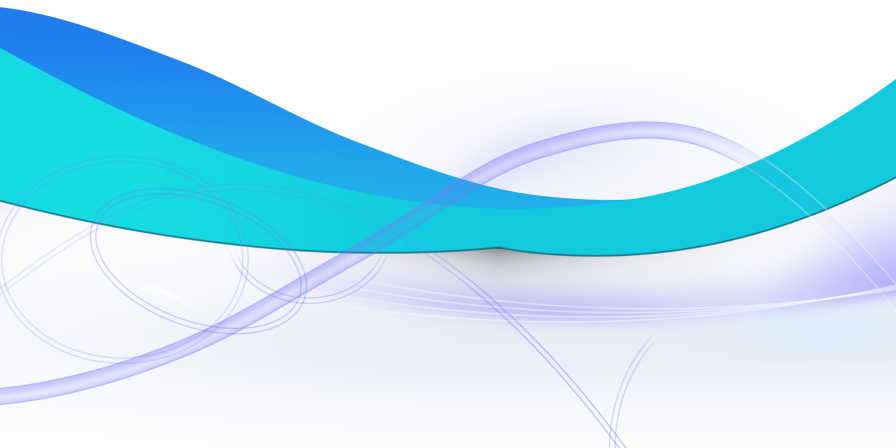
Give the GLSL for this background, as a WebGL 1 fragment shader.

```glsl
precision highp float;
// Sweeping cyan and blue ribbons over a pale backdrop with lilac light trails.
uniform vec2 u_resolution;

const float ASPECT = 2.0;             // design width in canvas heights
const float SHADOW_DEPTH = 0.042;
const float SHADOW_STRENGTH = 0.56;
const float RIM_WIDTH = 0.0035;
const float TRAIL_WIDTH = 0.018;
const float STRAND_GAP = 0.006;
const float STRAND_WIDTH = 0.0016;

const vec3 PAPER = vec3(0.995, 0.995, 1.0);
const vec3 MIST = vec3(0.915, 0.93, 0.965);
const vec3 SHADE = vec3(0.16, 0.17, 0.19);
const vec3 LILAC = vec3(0.62, 0.60, 0.98);
const vec3 TRAIL = vec3(0.46, 0.47, 0.97);
const vec3 AZURE = vec3(0.12, 0.49, 0.94);
const vec3 SKY = vec3(0.13, 0.69, 0.92);
const vec3 CYAN = vec3(0.09, 0.86, 0.89);
const vec3 CYAN_DEEP = vec3(0.07, 0.79, 0.87);
const vec3 LAGOON = vec3(0.06, 0.76, 0.88);
const vec3 ROYAL = vec3(0.07, 0.31, 0.96);
const vec3 RIM = vec3(0.03, 0.36, 0.43);

// Catmull-Rom weights for four knots at signed offsets x
vec4 knotWeights(vec4 x) {
  x = min(abs(x), 2.0);
  vec4 inner = 1.0 + x * x * (1.5 * x - 2.5);
  vec4 outer = 2.0 + x * (-4.0 + x * (2.5 - 0.5 * x));
  return mix(inner, outer, step(1.0, x));
}

// Height of a curve through eight even knots; the outer two lie off canvas
float curve(float u, vec4 a, vec4 b) {
  float t = 1.0 + 5.0 * u;
  vec4 k = vec4(0.0, 1.0, 2.0, 3.0);
  return dot(a, knotWeights(t - k)) + dot(b, knotWeights(t - k - 4.0));
}

// Signed distance to such a curve, corrected for its slope
float curveDistance(vec2 p, vec4 a, vec4 b) {
  float u = p.x / ASPECT;
  float h = curve(u, a, b);
  float slope = (curve(u + 0.002, a, b) - h) / (0.002 * ASPECT);
  return (p.y - h) / sqrt(1.0 + slope * slope);
}

float ellipseDistance(vec2 p, vec2 center, vec2 radii, float angle) {
  float c = cos(angle), s = sin(angle);
  p -= center;
  vec2 q = vec2(c * p.x + s * p.y, c * p.y - s * p.x) / radii;
  float k = length(q);
  return (k - 1.0) * k / max(length(q / radii), 0.001);
}

float fill(float d, float px) { return smoothstep(-0.75 * px, 0.75 * px, d); }
float line(float d, float w, float px) { return fill(w - abs(d), px); }
float bell(float x) { return exp(-x * x); }

// Pair of fine parallel lines
float strands(float d, float px) {
  return line(abs(d) - STRAND_GAP, STRAND_WIDTH, px);
}

void main() {
  vec2 uv = gl_FragCoord.xy / u_resolution;
  vec2 p = uv * vec2(ASPECT, 1.0);
  float u = uv.x;
  float px = 1.0 / u_resolution.y;

  // Ribbon edges
  float top = curveDistance(p, vec4(0.953, 0.984, 0.865, 0.682), vec4(0.564, 0.589, 0.823, 1.18));
  float crest = curveDistance(p, vec4(1.135, 0.893, 0.697, 0.572), vec4(0.535, 0.604, 0.823, 1.18));
  float edgeA = curveDistance(p, vec4(0.297, 0.638, 0.641, 0.531), vec4(0.435, 0.457, 0.604, 0.867));
  float edgeB = curveDistance(p, vec4(0.68, 0.552, 0.47, 0.436), vec4(0.46, 0.57, 0.792, 1.255));
  float fold = min(edgeA, edgeB);
  float base = max(edgeA, edgeB);

  // Light trails
  float arch = curveDistance(p, vec4(0.141, 0.115, 0.219, 0.435), vec4(0.664, 0.68, 0.336, -0.302));
  float fall = curveDistance(p, vec4(-0.042, 0.349, 0.568, 0.523), vec4(0.227, -0.302, -0.98, -1.6));

  // Backdrop with soft mist and halo
  vec3 color = mix(PAPER, MIST, bell((uv.y - 0.24) / 0.15) * (0.4 + 0.6 * smoothstep(0.0, 0.5, u)));
  color = mix(color, MIST, 0.55 * bell(length((p - vec2(1.3, 0.6)) / vec2(0.4, 0.17))));
  color = mix(color, LILAC, 0.2 * bell(arch / 0.06) * bell((u - 0.58) / 0.12));

  // Lilac band that fans out to the right
  float band = uv.y - 0.3 - 0.6 * (u - 0.68) * (u - 0.68);
  float fan = smoothstep(0.82, 1.0, u);
  float spread = band > 0.0 ? 0.055 + 0.09 * fan : 0.026;
  float glow = bell(band / spread) * smoothstep(0.22, 0.5, u);
  color = mix(color, LILAC, glow * (0.25 + 0.25 * bell((u - 0.62) / 0.14) + 0.42 * fan));
  color = mix(color, vec3(0.82, 0.92, 1.0), 0.55 * bell(length((p - vec2(1.84, 0.26)) / vec2(0.22, 0.06))));
  for (int i = 0; i < 4; i++) {
    float n = float(i);
    float streak = band - 0.015 * n + 0.025 + 0.04 * (n - 1.5) * (u - 0.55);
    color = mix(color, PAPER, 0.45 * line(streak, 0.0018, px) * smoothstep(0.3, 0.5, u));
  }

  // Small white flare
  vec2 flare = p - vec2(0.36, 0.335);
  float flareCurve = flare.y + 0.32 * flare.x + 2.5 * flare.x * flare.x - 0.015;
  color = mix(color, vec3(1.0), bell(flareCurve / 0.008) * bell(flare.x / 0.055));

  // Shadow cast on the backdrop
  float drop = max(-min(edgeA, edgeB), 0.0);
  color = mix(color, SHADE, SHADOW_STRENGTH * exp(-drop / SHADOW_DEPTH) * step(fold, 0.0));

  // Upper blue ribbon
  vec3 upper = mix(SKY, AZURE, smoothstep(0.55, 0.97, uv.y + 0.08 * u));
  color = mix(color, upper, fill(-top, px) * fill(base, px));

  // Lower ribbon, shaded beneath the fold
  vec3 lower = mix(LAGOON, SKY, smoothstep(0.05, 0.5, u));
  lower = mix(lower, ROYAL, smoothstep(0.54, 0.97, u));
  float under = exp(-max(-base, 0.0) / (0.8 * SHADOW_DEPTH));
  lower = mix(lower, SHADE * vec3(0.4, 1.1, 1.4), 0.62 * under);
  float inside = fill(fold, px) * fill(-base, px);
  color = mix(color, lower, inside);
  color = mix(color, RIM, 0.8 * line(fold, RIM_WIDTH, px));

  // Cyan ribbon
  vec3 middle = mix(CYAN, CYAN_DEEP, smoothstep(0.1, 0.55, u));
  color = mix(color, middle, fill(-crest, px) * fill(base, px));
  color = mix(color, RIM, 0.7 * line(base, 0.6 * RIM_WIDTH, px));

  // Broad arched trail with bright rims
  float body = line(arch, TRAIL_WIDTH, px);
  float sheen = 0.16 + 0.22 * smoothstep(0.0, TRAIL_WIDTH, abs(arch + 0.004));
  float fade = 1.0 - 0.85 * smoothstep(0.72, 0.88, u);
  color = mix(color, TRAIL, body * sheen * fade);
  float rims = line(abs(arch) - TRAIL_WIDTH, STRAND_WIDTH, px);
  color = mix(color, mix(TRAIL, PAPER, smoothstep(0.78, 0.88, u)), 0.34 * rims);

  // Fine loops and falling strand
  float loops = 0.32 * strands(ellipseDistance(p, vec2(0.443, 0.417), vec2(0.245, 0.14), -0.35), px);
  loops += 0.22 * strands(ellipseDistance(p, vec2(0.273, 0.42), vec2(0.275, 0.225), 0.0), px);
  loops += 0.3 * strands(ellipseDistance(p, vec2(0.69, 0.479), vec2(0.177, 0.15), 0.0), px) * smoothstep(0.46, 0.38, p.y);
  loops += 0.28 * strands(ellipseDistance(p, vec2(1.667, 0.0), vec2(0.3, 0.34), 0.0), px) * smoothstep(1.48, 1.42, p.x);
  loops += (0.18 + 0.24 * smoothstep(0.4, 0.6, u)) * strands(fall, px);
  color = mix(color, TRAIL, min(loops, 0.5));

  gl_FragColor = vec4(color, 1.0);
}
```
